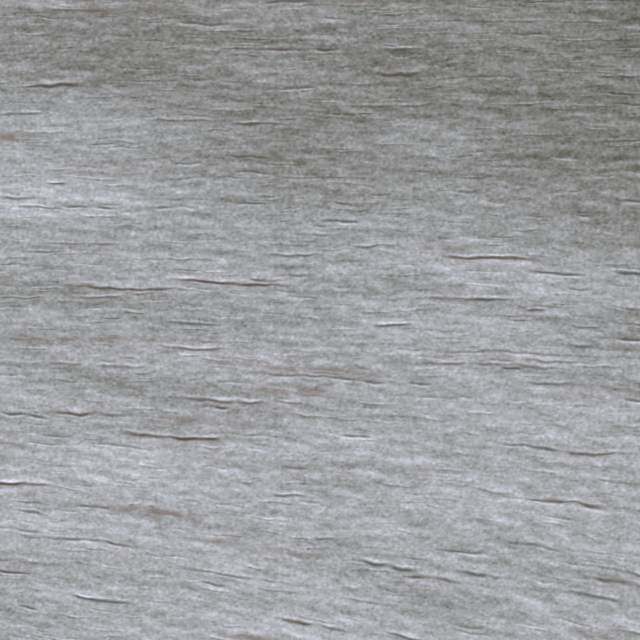
Give the GLSL for this texture, as a WebGL 1 fragment shader.

```glsl
precision highp float;

uniform vec2 u_resolution;

// Colours
const vec3 SHADOW_GREY = vec3(0.45, 0.45, 0.43);
const vec3 SILVER_GREY = vec3(0.74, 0.75, 0.78);
const vec3 CRACK_BROWN = vec3(0.31, 0.26, 0.23);
const vec3 STAIN_BROWN = vec3(0.46, 0.40, 0.37);

// Broad light
const float BASE_LIGHT = 0.675;
const float TOP_FALLOFF = 0.165;
const float RIGHT_FALLOFF = 0.12;

// Grain direction
const float TILT = 0.15;
const float WAVE = 0.0025;
const float JAG = 0.0016;

// Layer frequencies (across, up) and strengths
const vec2 BLOTCH_FREQ = vec2(3.0, 5.0);
const vec2 BAND_FREQ = vec2(4.0, 24.0);
const vec2 STREAK_FREQ = vec2(22.0, 110.0);
const vec2 FIBRE_FREQ = vec2(60.0, 220.0);
const vec2 SPECKLE_FREQ = vec2(230.0, 290.0);
const vec2 BREAK_FREQ = vec2(50.0, 75.0);
const float BLOTCH_GAIN = 0.045;
const float BAND_GAIN = 0.050;
const float STREAK_GAIN = 0.056;
const float FIBRE_GAIN = 0.044;
const float SPECKLE_GAIN = 0.054;

// Lines: cells (across, up), then half length, half width, chance
const vec2 LONG_CELLS = vec2(4.0, 19.0);
const vec2 SHORT_CELLS = vec2(9.0, 38.0);
const vec2 HAIR_CELLS = vec2(16.0, 85.0);
const vec2 STAIN_CELLS = vec2(3.0, 9.0);
const vec3 LONG_SHAPE = vec3(0.170, 0.0024, 0.50);
const vec3 SHORT_SHAPE = vec3(0.065, 0.0021, 0.45);
const vec3 HAIR_SHAPE = vec3(0.042, 0.0016, 0.60);
const vec3 STAIN_SHAPE = vec3(0.190, 0.0060, 0.40);
const float LIP_GAIN = 0.14;
const float HAIR_GAIN = 0.10;

vec3 hash3(vec2 p) {
    vec3 q = fract(p.xyx * vec3(0.1031, 0.1030, 0.0973));
    q += dot(q, q.yxz + 33.33);
    return fract((q.xxy + q.yzz) * q.zyx);
}

// Cellular noise: soft signed spots, one per cell
float spots(vec2 p, float seed) {
    vec2 cell = floor(p);
    float sum = 0.0;
    for (int j = -1; j <= 1; j++) {
        for (int i = -1; i <= 1; i++) {
            vec2 id = cell + vec2(float(i), float(j));
            vec3 h = hash3(id + seed);
            vec2 d = p - id - h.xy;
            float falloff = max(0.0, 1.0 - dot(d, d));
            sum += (2.0 * h.z - 1.0) * falloff * falloff;
        }
    }
    return sum;
}

// Scattered tapering lines: x = groove depth, y = raised lip beside it
vec2 cracks(vec2 p, vec2 cells, vec3 shape, float seed) {
    vec2 cell = floor(p * cells);
    vec2 result = vec2(0.0);
    for (int j = -1; j <= 1; j++) {
        for (int i = -1; i <= 1; i++) {
            vec2 id = cell + vec2(float(i), float(j));
            vec3 place = hash3(id + seed);
            vec3 form = hash3(id + seed + 57.0);
            vec2 d = p - (id + place.xy) / cells;
            float phase = 6.2832 * form.z;
            d.y += 0.0007 * sin(d.x * 48.0 + phase) + 0.0003 * sin(d.x * 190.0 - phase);
            float along = abs(d.x) / (shape.x * mix(0.3, 1.0, form.x));
            float taper = 1.0 - smoothstep(0.4, 1.0, along);
            float across = d.y / (shape.y * mix(0.6, 1.0, form.y));
            float side = form.z < 0.6 ? 1.8 : -1.8;
            vec2 profile = exp(-vec2(across * across, (across - side) * (across - side)));
            float strength = step(place.z, shape.z) * mix(0.3, 1.0, form.y * form.y);
            result = max(result, profile * taper * strength);
        }
    }
    return result;
}

void main() {
    vec2 uv = gl_FragCoord.xy / u_resolution;

    // Grain runs level at the top and slopes down to the right below
    float below = 1.0 - uv.y;
    vec2 grain = uv + vec2(0.0, TILT * uv.x * below * below);
    grain.y += WAVE * (sin(uv.x * 11.0 + uv.y * 17.0) + 0.5 * sin(uv.x * 29.0 - uv.y * 41.0));
    float fray = spots(grain * BREAK_FREQ, 83.0);
    grain.y += JAG * fray;

    // Broad light, then embossed streaks and fine fibres
    float light = BASE_LIGHT - TOP_FALLOFF * uv.y * uv.y - RIGHT_FALLOFF * (uv.x - 0.4) * uv.y;
    light += BLOTCH_GAIN * spots(uv * BLOTCH_FREQ, 11.0) + BAND_GAIN * spots(grain * BAND_FREQ, 23.0);
    vec2 streak = grain * STREAK_FREQ;
    light += STREAK_GAIN * (spots(streak, 37.0) - spots(streak + vec2(0.1, 0.5), 37.0));
    light += FIBRE_GAIN * spots(grain * FIBRE_FREQ, 51.0) + SPECKLE_GAIN * spots(uv * SPECKLE_FREQ, 73.0);

    // Weathered cracks, broken along their length, with lit lips
    float broken = clamp(0.85 + 0.8 * fray, 0.15, 1.0);
    vec2 longCrack = broken * cracks(grain, LONG_CELLS, LONG_SHAPE, 91.0);
    vec2 shortCrack = broken * cracks(grain, SHORT_CELLS, SHORT_SHAPE, 131.0);
    vec2 hair = broken * cracks(grain, HAIR_CELLS, HAIR_SHAPE, 211.0);
    float stain = broken * cracks(grain, STAIN_CELLS, STAIN_SHAPE, 171.0).x;
    light += LIP_GAIN * max(longCrack.y, shortCrack.y) + HAIR_GAIN * (0.8 * hair.y - hair.x);

    // Warm shadows to cool highlights, then stains and grooves
    float tone = (light - SHADOW_GREY.r) / (SILVER_GREY.r - SHADOW_GREY.r);
    vec3 colour = mix(SHADOW_GREY, SILVER_GREY, tone);
    colour = mix(colour, STAIN_BROWN, 0.7 * stain);
    colour = mix(colour, CRACK_BROWN, 0.85 * longCrack.x);
    colour = mix(colour, SHADOW_GREY * 0.7, 0.8 * shortCrack.x);
    gl_FragColor = vec4(clamp(colour, 0.0, 1.0), 1.0);
}
```
